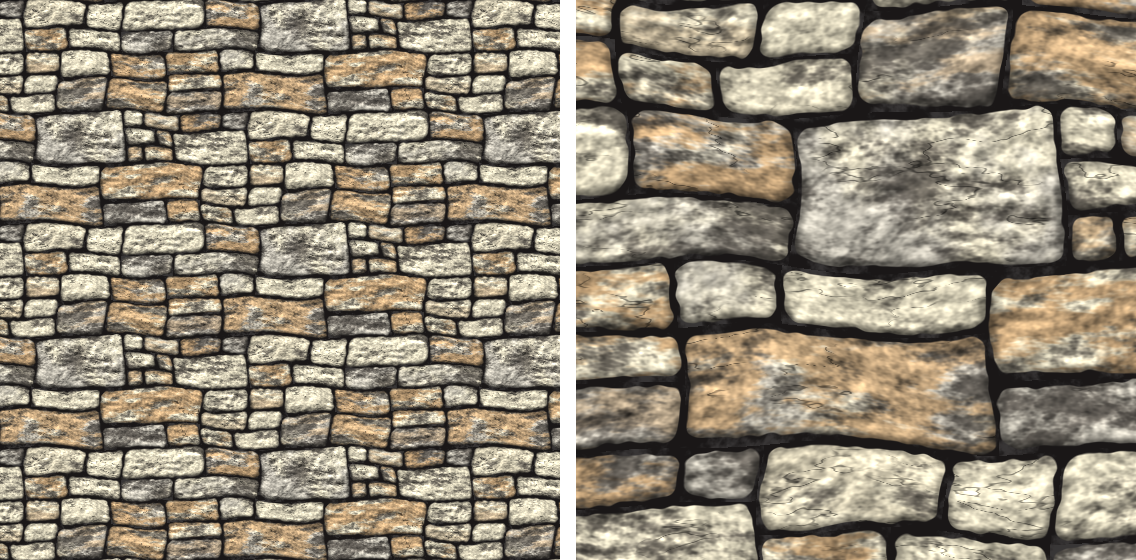
Left, the full canvas; right, a detail of the centre.
Write a WebGL 2 fragment shader that draws this texture.

```glsl
#version 300 es
precision highp float;
// Dry-laid rubble wall in cream, grey and ochre stone with dark open joints.
// A band of two courses is split again and again into stones by hashed cuts;
// each band up is the same one moved half its length, giving a half-drop repeat.

#define REPEATS 2.5      // tiles across and down the canvas
#define SEED 4.0         // layout of the stones
#define GAP 0.0055       // half joint width, in tiles
#define COURSE 0.27      // height of the lower course, in tiles
#define WAVE 0.009       // bend of the courses
#define ROUGH 0.012      // raggedness of stone edges
#define RELIEF 1.5       // strength of the surface lighting
#define STAIN 0.75       // strength of dark weathering

uniform vec2 u_resolution;
out vec4 fragColor;

const float TAU = 6.2831853;
const vec3 CREAM = vec3(0.86, 0.83, 0.73);
const vec3 GREY  = vec3(0.74, 0.72, 0.67);
const vec3 OCHRE = vec3(0.72, 0.60, 0.45);
const vec3 SOOT  = vec3(0.29, 0.27, 0.25);
const vec3 JOINT = vec3(0.10, 0.09, 0.09);

struct Stone { vec2 local; vec2 extent; float id; };

float hash(vec2 p) {
    return fract(sin(dot(p, vec2(127.1, 311.7))) * 43758.5453);
}

float noise(vec2 p) {
    vec2 i = floor(p), f = fract(p);
    f = f * f * (3.0 - 2.0 * f);
    return mix(mix(hash(i), hash(i + vec2(1, 0)), f.x),
               mix(hash(i + vec2(0, 1)), hash(i + vec2(1, 1)), f.x), f.y);
}

// Layered noise; a higher gain gives a grittier surface.
float fbm(vec2 p, float gain) {
    float sum = 0.0, amp = 1.0, total = 0.0;
    for (int i = 0; i < 5; i++) {
        sum += amp * noise(p);
        total += amp;
        p = mat2(1.98, 0.25, -0.25, 1.98) * p + 7.3;
        amp *= gain;
    }
    return sum / total;
}

// Gentle bending that keeps the half-drop period.
vec2 bend(vec2 p) {
    return p + WAVE * vec2(sin(TAU * (0.5 * p.x + 3.0 * p.y)),
        sin(TAU * (1.5 * p.x + p.y)) + 0.5 * sin(TAU * (3.0 * p.x + 2.0 * p.y)));
}

// Cuts the band in two until the piece holding p is stone sized.
Stone findStone(vec2 p) {
    float band = floor(p.y * 2.0);
    vec2 q = p - band * vec2(1.0, 0.5);
    bool upper = q.y > COURSE;
    vec2 lo = vec2(0.0, upper ? COURSE : 0.0);
    vec2 hi = vec2(2.0, upper ? 0.5 : COURSE);
    float id = upper ? 3.0 : 2.0;
    q.x = mod(q.x + 0.63 * id, 2.0);
    for (int i = 0; i < 8; i++) {
        vec2 size = hi - lo;
        float choice = hash(vec2(id, SEED));
        bool wide = size.x > size.y * mix(2.3, 4.0, choice);
        if (!wide && size.y < mix(0.12, 0.24, choice)) break;
        vec2 cut = mix(lo, hi, mix(0.34, 0.66, hash(vec2(id, SEED + 1.0))));
        bool beyond = wide ? q.x > cut.x : q.y > cut.y;
        vec2 axis = wide ? vec2(1, 0) : vec2(0, 1);
        if (beyond) lo = mix(lo, cut, axis);
        else hi = mix(hi, cut, axis);
        id = 2.0 * id + float(beyond);
    }
    return Stone(q - 0.5 * (lo + hi), 0.5 * (hi - lo), id);
}

// Rounded, tapered and ragged outline of a stone.
float outline(Stone s, vec2 grain) {
    float taper = 0.2 * (hash(vec2(s.id, 5.0)) - 0.5);
    vec2 e = s.extent - GAP;
    e.y *= 1.0 - abs(taper) * 0.5 + taper * s.local.x / s.extent.x;
    float radius = min(0.022, 0.5 * min(e.x, e.y));
    vec2 d = abs(s.local) - e + radius;
    float box = length(max(d, 0.0)) + min(max(d.x, d.y), 0.0) - radius;
    return box + ROUGH * (0.5 * noise(grain * 17.0) + 0.5 * noise(grain * 60.0) - 0.5);
}

vec3 stoneColor(Stone s, vec2 grain, float depth) {
    float tone = hash(vec2(s.id, 6.0)), warmth = hash(vec2(s.id, 7.0));
    float blotch = fbm(grain * 7.0, 0.6);
    float streak = fbm(grain * vec2(7.0, 22.0) + 31.0, 0.7);
    vec2 face = grain * vec2(11.0, 19.0);
    float height = fbm(face, 0.75);
    float slope = height - fbm(face + vec2(-0.1, 0.26), 0.75);
    vec3 c = mix(GREY, CREAM, smoothstep(0.3, 0.6, blotch + 0.7 * (tone - 0.4)));
    c = mix(c, OCHRE, smoothstep(0.35, 0.7, warmth) * smoothstep(0.36, 0.56, streak));
    // Weathering, thin bedding cracks and grit
    float wear = smoothstep(0.51, 0.33, 0.5 * (height + streak) + 0.1 * (tone - 0.5));
    c = mix(c, SOOT, STAIN * wear);
    float crack = abs(fbm(grain * vec2(4.0, 15.0) + 13.0, 0.6) - 0.5);
    c *= 1.0 - 0.4 * smoothstep(0.012, 0.0, crack) * smoothstep(0.46, 0.6, blotch);
    c *= 1.0 + RELIEF * slope + 0.24 * (noise(grain * 140.0) - 0.5);
    // Narrow worn sides, lit from above
    float rise = s.local.y / s.extent.y;
    return c * mix(0.68 + 0.2 * rise, 1.0 + 0.04 * rise, smoothstep(0.0, 0.015, depth));
}

void main() {
    vec2 p = bend(gl_FragCoord.xy / u_resolution * REPEATS);
    float pixel = REPEATS / u_resolution.y;
    Stone s = findStone(p);
    vec2 grain = s.local + 8.0 * vec2(hash(vec2(s.id, 8.0)), hash(vec2(s.id, 9.0)));
    float d = outline(s, grain);
    vec3 joint = JOINT + 0.12 * smoothstep(0.5, 0.75, fbm(grain * 24.0, 0.6));
    vec3 color = mix(joint, stoneColor(s, grain, -d), smoothstep(pixel, -pixel, d));
    fragColor = vec4(clamp(color, 0.0, 1.0), 1.0);
}
```
